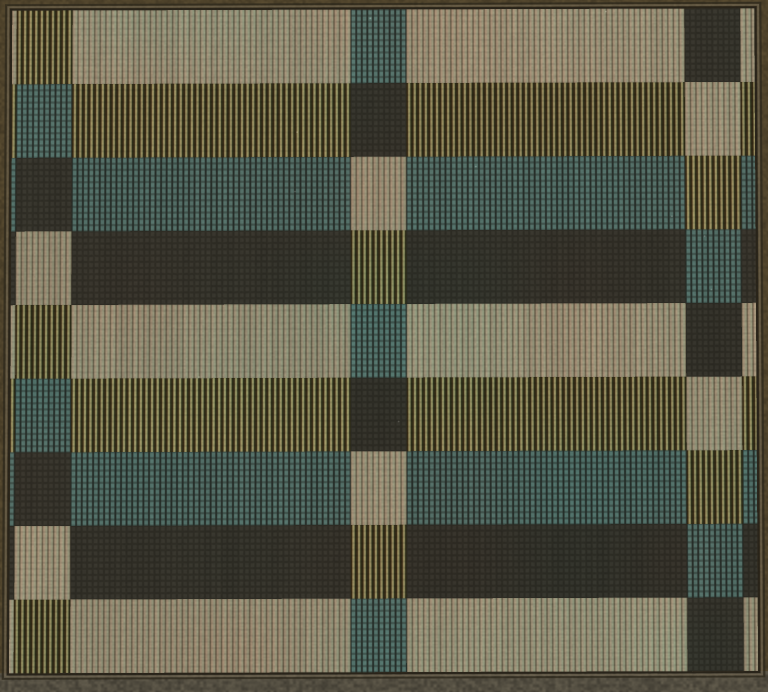
A WebGL 1 fragment shader for this pattern:

```glsl
precision highp float;
// A woven panel: nine bands cycle through four ribbed weaves, and three narrow
// columns shift that cycle one step further each time. Threads are periodic
// profiles; hash noise adds grain and wear; a 3x3 box filter smooths edges.
uniform vec2 u_resolution;

#define ROWS 9.0
#define ROW_PITCH 0.1064
#define ROW_START 0.0137
#define COL_PITCH 0.4345
#define COL_START 0.0221
#define NARROW_SHARE 0.1667
#define THREADS_PER_COL 60.0
#define THREADS_PER_ROW 12.0
#define PANEL_LEFT 0.0160
#define PANEL_RIGHT 0.9820
#define KEYSTONE 0.010
#define TILT 0.0035

float hash(vec2 p) {
  return fract(sin(dot(p, vec2(127.1, 311.7))) * 43758.5453);
}

float noise(vec2 p) {
  vec2 i = floor(p);
  vec2 f = fract(p);
  f = f * f * (3.0 - 2.0 * f);
  float low = mix(hash(i), hash(i + vec2(1.0, 0.0)), f.x);
  float high = mix(hash(i + vec2(0.0, 1.0)), hash(i + vec2(1.0, 1.0)), f.x);
  return mix(low, high, f.y);
}

// Soft ridge centred in each unit interval
float ridge(float t, float halfWidth) {
  return 1.0 - smoothstep(halfWidth - 0.12, halfWidth + 0.12, abs(fract(t) - 0.5));
}

// Soft line of the given half width around zero
float rule(float d, float halfWidth) {
  return 1.0 - smoothstep(halfWidth * 0.6, halfWidth * 1.4, abs(d));
}

// Weaves: 0 beige rib, 1 olive stripe, 2 teal dash, 3 dark grid
vec3 weave(float kind, vec2 thread) {
  float fringe = sin(6.2832 * thread.x);
  if (kind < 0.5) {
    vec3 beige = mix(vec3(0.41, 0.38, 0.30), vec3(0.595, 0.57, 0.47), ridge(thread.x, 0.36));
    beige += vec3(0.025, -0.012, -0.008) * fringe;
    return beige * (0.93 + 0.07 * ridge(thread.y, 0.34));
  }
  if (kind < 1.5) {
    vec3 olive = mix(vec3(0.19, 0.17, 0.09), vec3(0.58, 0.56, 0.38), ridge(thread.x, 0.21));
    olive += vec3(0.02, -0.01, -0.01) * fringe;
    return olive * (0.92 + 0.08 * ridge(thread.y, 0.34));
  }
  if (kind < 2.5) {
    float dash = ridge(thread.x, 0.33) * (0.55 + 0.45 * ridge(thread.y, 0.32));
    return mix(vec3(0.15, 0.18, 0.16), vec3(0.33, 0.45, 0.42), dash);
  }
  float knot = ridge(thread.x, 0.32) * ridge(thread.y, 0.32);
  return mix(vec3(0.175, 0.17, 0.14), vec3(0.215, 0.21, 0.178), knot);
}

vec3 panel(vec2 grid) {
  float row = floor(grid.y);
  float col = floor(grid.x);
  float narrow = 1.0 - step(NARROW_SHARE, fract(grid.x));
  float kind = mod(row + narrow * (col + 1.0) + 0.5, 4.0);
  vec2 thread = grid * vec2(THREADS_PER_COL, THREADS_PER_ROW);
  vec3 color = weave(floor(kind), thread);

  // Uneven dye per cell and per thread, with a slow warm-to-green drift
  color *= 0.97 + 0.06 * hash(vec2(col + 3.0 * narrow, row) + 7.0);
  color *= 0.97 + 0.06 * hash(vec2(floor(thread.x), row + 31.0));
  float drift = noise(grid * vec2(3.0, 0.8) + 5.0) - 0.5;
  return color * (1.0 + drift * vec3(0.07, -0.04, -0.05));
}

vec3 frame(vec2 p, float outside, float below) {
  float speckle = noise(p * vec2(240.0, 220.0));
  vec3 color = mix(vec3(0.33, 0.28, 0.18), vec3(0.32, 0.30, 0.25), below);
  color *= 0.82 + 0.36 * speckle * mix(0.6, 1.0, below);
  color = mix(color, vec3(0.16, 0.14, 0.10), rule(outside - 0.0015, 0.0016));
  color = mix(color, vec3(0.43, 0.39, 0.31), 0.7 * rule(outside - 0.0050, 0.0013));
  return mix(color, vec3(0.18, 0.16, 0.11), 0.8 * rule(outside - 0.0080, 0.0014));
}

vec3 scene(vec2 p) {
  // Slight keystone and tilt of the whole cloth
  vec2 q = p;
  q.x = 0.456 + (p.x - 0.456) / (1.0 + KEYSTONE * p.y);
  q.y += TILT * (p.x - 0.5);
  vec2 grid = (q - vec2(COL_START, ROW_START)) / vec2(COL_PITCH, ROW_PITCH);

  float sides = max(PANEL_LEFT - q.x, q.x - PANEL_RIGHT);
  float below = q.y - ROW_START - ROWS * ROW_PITCH;
  float outside = max(sides, max(ROW_START - q.y, below));
  vec3 color = outside < 0.0 ? panel(grid) : frame(p, outside, step(0.0, below));

  // Fine grain and a few pale dust specks
  color *= 0.96 + 0.08 * noise(p * vec2(420.0, 380.0));
  vec2 dustCell = floor(p * 30.0);
  vec2 dustSpot = 0.2 + 0.6 * vec2(hash(dustCell), hash(dustCell + 19.0));
  float dust = 1.0 - smoothstep(0.02, 0.05, length(fract(p * 30.0) - dustSpot));
  return color + 0.14 * dust * step(0.985, hash(dustCell + 53.0));
}

void main() {
  vec3 color = vec3(0.0);
  for (int j = 0; j < 3; j++) {
    for (int i = 0; i < 3; i++) {
      vec2 offset = (vec2(float(i), float(j)) - 1.0) / 3.0;
      vec2 uv = (gl_FragCoord.xy + offset) / u_resolution;
      color += scene(vec2(uv.x, 1.0 - uv.y));
    }
  }
  gl_FragColor = vec4(color / 9.0, 1.0);
}
```
